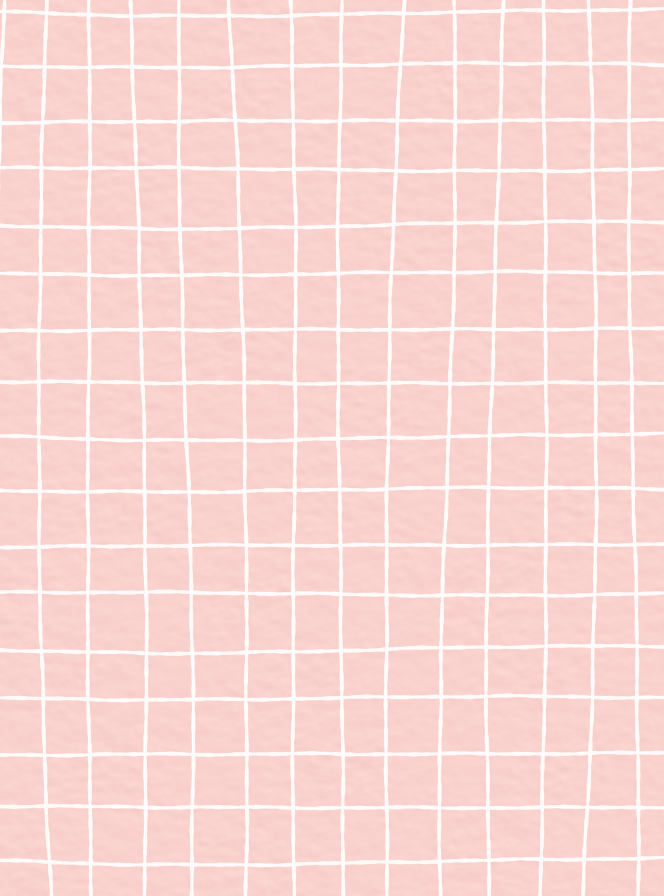
Write a Shadertoy shader that draws this pattern.

```glsl
// A hand-drawn white grid on pink, softly embossed paper.
// Each stroke is a gently bent curve: 14 columns, and a set of 8 rows that
// repeats down the canvas. The paper grain is lit smooth cellular noise.

#define CANVAS vec2(572.0, 768.0)   // drawing units across and down
#define ROW_PERIOD 363.8            // height of one set of 8 rows
#define HALF_WIDTH 1.55             // half of the stroke width
#define WIDTH_JITTER 0.22
#define WOBBLE 0.45                 // small tremor of the hand
#define GRAIN 0.055                 // strength of the paper relief
#define PAPER vec3(0.977, 0.820, 0.802)
#define INK vec3(1.0, 0.985, 0.982)

const int COLUMNS = 14;
const int ROWS = 8;

// Stroke positions at mid canvas; rows are measured from the top.
const float columnX[COLUMNS] = float[](-7.0, 33.5, 76.0, 124.0, 161.0, 211.0,
    254.0, 292.0, 334.0, 386.0, 422.0, 470.5, 513.5, 545.0);
const float rowY[ROWS] = float[](12.5, 56.0, 103.5, 145.5, 194.0, 234.5, 282.5, 328.5);

// Bend of each stroke: lean, bow and sway.
const vec3 columnBend[COLUMNS] = vec3[](
    vec3(6.0, 5.0, 0.0), vec3(-2.0, 8.5, 0.5), vec3(-1.0, 2.0, 1.0),
    vec3(-6.0, -6.0, -0.5), vec3(-5.5, -1.5, -2.7), vec3(-7.5, -6.5, 0.7),
    vec3(-1.5, -2.5, 1.7), vec3(-0.5, 3.5, -1.2), vec3(7.5, 7.0, -0.7),
    vec3(6.0, -1.0, 3.0), vec3(6.0, 6.0, 1.5), vec3(1.5, -4.0, -0.7),
    vec3(2.5, -9.0, -0.7), vec3(-3.5, 1.5, -1.7));
const vec3 rowBend[ROWS] = vec3[](
    vec3(-1.0, -3.5, -1.5), vec3(-0.5, 0.0, -1.6), vec3(-1.5, 0.5, 0.5),
    vec3(0.5, -1.0, 1.0), vec3(-1.5, -2.5, -2.0), vec3(0.0, 0.0, -1.5),
    vec3(-1.0, 0.0, 0.3), vec3(0.5, -1.0, 0.0));

vec2 hash2(vec2 cell) {
    vec3 h = fract(cell.xyx * vec3(0.1031, 0.1030, 0.0973));
    h += dot(h, h.yzx + 33.33);
    return fract((h.xx + h.yz) * h.zy);
}

// Smoothed distance to the nearest scattered point.
float cellular(vec2 p) {
    vec2 cell = floor(p), f = fract(p);
    float sum = 0.0;
    for (int y = -1; y <= 1; y++)
    for (int x = -1; x <= 1; x++) {
        vec2 offset = vec2(x, y);
        sum += exp(-7.0 * length(offset + hash2(cell + offset) - f));
    }
    return -log(sum) / 7.0;
}

float paperHeight(vec2 p) {
    return cellular(p / vec2(19.0, 12.0)) + 0.45 * cellular(p / vec2(8.0, 5.5) + 40.0);
}

// Sideways offset of a stroke at t, from -1 to 1 along its length.
float bendOffset(vec3 bend, float t, float seed) {
    float tremor = sin(t * 13.0 + seed * 2.4) + 0.6 * sin(t * 29.0 + seed * 4.1);
    return bend.x * t + bend.y * t * t + bend.z * sin(3.14159 * t) + WOBBLE * tremor;
}

// Coverage of a stroke with a slightly uneven edge.
float stroke(float dist, float along, float seed, float pixel) {
    float uneven = sin(along * 0.21 + seed * 3.7) + 0.6 * sin(along * 0.57 + seed * 1.9);
    float halfWidth = HALF_WIDTH + WIDTH_JITTER * uneven;
    return 1.0 - smoothstep(halfWidth - 0.7 * pixel, halfWidth + 0.7 * pixel, abs(dist));
}

void mainImage(out vec4 fragColor, in vec2 fragCoord) {
    vec2 uv = fragCoord / iResolution.xy;
    vec2 p = uv * CANVAS;
    vec2 t = uv * 2.0 - 1.0;
    float down = CANVAS.y - p.y;
    float pixel = CANVAS.y / iResolution.y;

    // Paper relief, lit from above and faded in patches
    float relief = paperHeight(p + vec2(0.8, 1.8)) - paperHeight(p - vec2(0.8, 1.8));
    float patches = 0.75 + 0.25 * sin(p.x * 0.031 + 2.0 * sin(p.y * 0.017)) * sin(p.y * 0.043);
    vec3 color = PAPER + GRAIN * patches * relief * vec3(0.5, 1.0, 1.0);

    // Grid strokes
    float ink = 0.0;
    for (int i = 0; i < COLUMNS; i++) {
        float seed = float(i);
        float dist = p.x - columnX[i] - bendOffset(columnBend[i], t.y, seed);
        ink = max(ink, stroke(dist, p.y, seed, pixel));
    }
    for (int i = 0; i < ROWS; i++) {
        float seed = float(i) + 20.0;
        float dist = down - rowY[i] - bendOffset(rowBend[i], t.x, seed);
        dist = mod(dist + 0.5 * ROW_PERIOD, ROW_PERIOD) - 0.5 * ROW_PERIOD;
        ink = max(ink, stroke(dist, p.x, seed, pixel));
    }

    fragColor = vec4(mix(color, INK, ink), 1.0);
}
```
